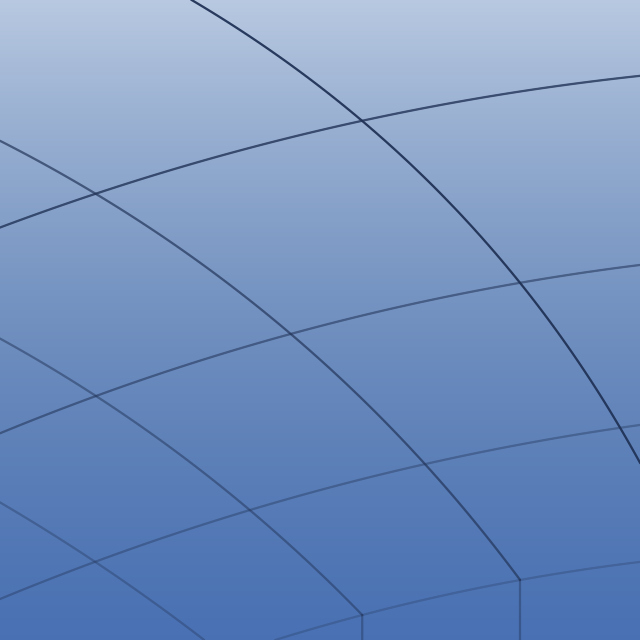
Reproduce this background procedurally as a Shadertoy shader.

```glsl
// Blue vertical gradient crossed by a bowed grid of thin lines that fade toward the bottom.

const vec3 INK = vec3(0.13, 0.20, 0.34);
const float LINE_WIDTH = 0.0032;

// Pale haze at the top deepening to saturated blue
vec3 skyColor(float height) {
    vec3 deepBlue = vec3(0.285, 0.44, 0.70);
    vec3 rise = vec3(0.20, 0.155, 0.025);
    vec3 haze = vec3(0.235, 0.19, 0.155);
    return deepBlue + height * (rise + height * haze);
}

// Distance to a shallow arc between the points ends.xy and ends.zw
float arcDistance(vec2 p, vec4 ends, float bend) {
    vec2 chord = ends.zw - ends.xy;
    float span = length(chord);
    vec2 along = chord / span;
    vec2 normal = vec2(-along.y, along.x);
    vec2 offset = p - ends.xy;
    float s = dot(offset, along);
    float slope = bend * (span - 2.0 * s);
    float across = dot(offset, normal) - bend * s * (span - s);
    across /= sqrt(1.0 + slope * slope);
    float beyond = max(max(-s, s - span), 0.0);
    return length(vec2(across, beyond));
}

// Antialiased coverage of a thin stroke
float stroke(float dist, float width, float pixel) {
    float edge = max(pixel, 0.0005);
    return 1.0 - smoothstep(0.5 * (width - edge), 0.5 * (width + edge) + 0.25 * edge, dist);
}

vec3 drawArc(vec3 color, vec2 p, vec4 ends, float bend, float strength, float pixel) {
    float coverage = stroke(arcDistance(p, ends, bend), LINE_WIDTH, pixel);
    return mix(color, INK, coverage * strength);
}

void mainImage(out vec4 fragColor, in vec2 fragCoord) {
    vec2 p = fragCoord / iResolution.xy;
    float pixel = 1.0 / min(iResolution.x, iResolution.y);

    // Chord end points of both line families, ordered from top to bottom
    vec4 rising[4] = vec4[4](
        vec4(0.0, 0.6445, 1.0, 0.8815), vec4(0.0, 0.323, 1.0, 0.586),
        vec4(0.0, 0.064, 1.0, 0.336), vec4(0.43, 0.0, 1.0, 0.122));
    vec4 falling[4] = vec4[4](
        vec4(0.2995, 1.0, 1.0, 0.277), vec4(0.0, 0.780, 0.8125, 0.094),
        vec4(0.0, 0.471, 0.566, 0.039), vec4(0.0, 0.215, 0.319, 0.0));
    vec4 risingBend = vec4(0.123, 0.130, 0.123, 0.155);
    vec4 fallingBend = vec4(0.272, 0.221, 0.210, 0.165);

    vec3 color = skyColor(p.y);

    // Bowed grid, each lower line fainter than the one above
    for (int i = 0; i < 4; i++) {
        float risingStrength = 0.80 * pow(0.70, float(i));
        float fallingStrength = 0.95 * pow(0.72, float(i));
        color = drawArc(color, p, rising[i], risingBend[i], risingStrength, pixel);
        color = drawArc(color, p, falling[i], fallingBend[i], fallingStrength, pixel);
    }

    // Upright posts below the ends of the two middle falling arcs
    for (int i = 1; i < 3; i++) {
        vec2 top = falling[i].zw;
        color = drawArc(color, p, vec4(top, top.x, -0.01), 0.0, 0.42, pixel);
    }

    fragColor = vec4(color, 1.0);
}
```
